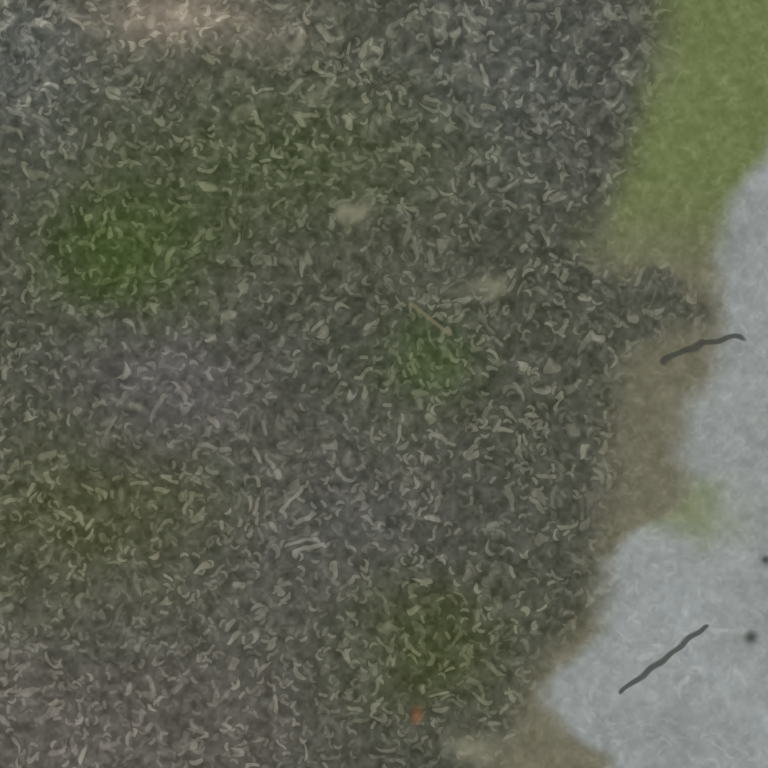
Write a WebGL 1 fragment shader that draws this texture.

```glsl
precision highp float;
// Mossy, weathered ground with scattered pale flecks beside a bare grey stone slab.
uniform vec2 u_resolution;

float hash(vec2 p) {
  vec3 q = fract(vec3(p.xyx) * 0.1031);
  q += dot(q, q.yzx + 33.33);
  return fract((q.x + q.y) * q.z);
}

float noise(vec2 p) {
  vec2 i = floor(p), f = fract(p);
  f = f * f * (3.0 - 2.0 * f);
  return mix(mix(hash(i), hash(i + vec2(1, 0)), f.x),
             mix(hash(i + vec2(0, 1)), hash(i + vec2(1, 1)), f.x), f.y);
}

float fbm(vec2 p) {
  float sum = 0.0, gain = 0.5;
  for (int i = 0; i < 4; i++) {
    sum += gain * noise(p);
    p = mat2(1.6, 1.2, -1.2, 1.6) * p + 7.3;
    gain *= 0.5;
  }
  return sum / 0.9375;
}

float blob(vec2 p, vec2 centre, vec2 radius) {
  vec2 d = (p - centre) / radius;
  return exp(-dot(d, d));
}

float stroke(vec2 p, vec2 a, vec2 b, float width) {
  vec2 ab = b - a;
  float t = clamp(dot(p - a, ab) / dot(ab, ab), 0.0, 1.0);
  return 1.0 - smoothstep(width * 0.3, width, length(p - a - ab * t));
}

// Short bent fibres, one per grid cell, with random angle and brightness.
float fibres(vec2 p, float seed) {
  vec2 cell = floor(p);
  float light = 0.0;
  for (int j = -1; j <= 1; j++) {
    for (int i = -1; i <= 1; i++) {
      vec2 id = cell + vec2(float(i), float(j));
      vec2 centre = id + vec2(hash(id + seed), hash(id + seed + 17.0));
      float angle = 6.2832 * hash(id + seed + 31.0);
      vec2 dir = vec2(cos(angle), sin(angle));
      vec2 d = p - centre;
      vec2 q = vec2(dot(d, dir), dot(d, vec2(-dir.y, dir.x)));
      q.y += (hash(id + seed + 47.0) - 0.5) * 2.5 * q.x * q.x;
      float power = hash(id + seed + 61.0);
      light = max(light, power * power * stroke(q, vec2(-0.3, 0), vec2(0.3, 0), 0.3));
    }
  }
  return light;
}

// Horizontal position of the slab's left border at height y.
float slabEdge(float y) {
  return 0.78 - 0.065 * smoothstep(0.0, 0.08, y) + 0.07 * smoothstep(0.09, 0.18, y)
       + 0.10 * smoothstep(0.27, 0.36, y) + 0.04 * smoothstep(0.4, 0.6, y)
       + 0.13 * smoothstep(0.7, 0.88, y);
}

// Horizontal position where the dark moss thins out at height y.
float mossEdge(float y) {
  return 0.64 + 0.13 * smoothstep(0.0, 0.25, y) + 0.03 * smoothstep(0.3, 0.5, y)
       + 0.11 * exp(-pow((y - 0.6) / 0.045, 2.0))
       - 0.04 * exp(-pow((y - 0.68) / 0.05, 2.0)) + 0.05 * smoothstep(0.7, 0.9, y);
}

vec3 mossColour(vec2 p, vec2 w) {
  vec3 c = mix(vec3(0.29, 0.30, 0.255), vec3(0.36, 0.36, 0.32), fbm(p * 9.0));
  c = mix(c, vec3(0.34, 0.35, 0.335), 0.7 * blob(w, vec2(0.68, 0.90), vec2(0.17, 0.16)));
  c = mix(c, vec3(0.36, 0.37, 0.36), 0.7 * blob(w, vec2(0.03, 0.92), vec2(0.10, 0.12)));
  c = mix(c, vec3(0.39, 0.375, 0.375), 0.8 * blob(w, vec2(0.22, 0.51), vec2(0.13, 0.10)));
  c = mix(c, vec3(0.36, 0.355, 0.345), 0.7 * blob(w, vec2(0.42, 0.31), vec2(0.19, 0.12)));
  c = mix(c, vec3(0.39, 0.37, 0.35), 0.8 * blob(w, vec2(0.12, 0.05), vec2(0.34, 0.14)));
  c = mix(c, vec3(0.27, 0.33, 0.17), 0.85 * blob(w, vec2(0.16, 0.68), vec2(0.12, 0.09)));
  c = mix(c, vec3(0.29, 0.33, 0.21), 0.6 * blob(w, vec2(0.37, 0.79), vec2(0.22, 0.12)));
  c = mix(c, vec3(0.28, 0.34, 0.20), 0.7 * blob(w, vec2(0.56, 0.53), vec2(0.07, 0.06)));
  c = mix(c, vec3(0.28, 0.31, 0.18), 0.7 * blob(w, vec2(0.57, 0.16), vec2(0.11, 0.08)));
  c = mix(c, vec3(0.33, 0.34, 0.22), 0.6 * blob(w, vec2(0.10, 0.33), vec2(0.20, 0.10)));
  return mix(c, vec3(0.56, 0.52, 0.46), 0.9 * blob(w, vec2(0.24, 0.975), vec2(0.11, 0.045)));
}

void main() {
  vec2 p = gl_FragCoord.xy / u_resolution;
  vec2 w = p + 0.06 * (vec2(fbm(p * 14.0), fbm(p * 14.0 + 40.0)) - 0.5);

  // Ground layers: moss, thin olive margin, stone.
  float slab = smoothstep(-0.025, 0.03, w.x - slabEdge(w.y));
  float margin = smoothstep(-0.035, 0.045, w.x - mossEdge(w.y));
  vec3 olive = mix(vec3(0.43, 0.42, 0.35), vec3(0.42, 0.46, 0.30), smoothstep(0.6, 0.78, p.y));
  vec3 stone = mix(vec3(0.53, 0.55, 0.54), vec3(0.60, 0.62, 0.62), fbm(p * 18.0));
  stone = mix(stone, vec3(0.46, 0.49, 0.35), 0.8 * blob(w, vec2(0.89, 0.34), vec2(0.07, 0.035)));
  vec3 colour = mix(mix(mossColour(p, w), olive, margin), stone, slab);

  // Grain and fibres, coarser towards the top.
  float rough = 1.0 - 0.75 * max(margin, slab);
  float grain = 0.6 * noise(p * 95.0) + 0.4 * noise(p * 190.0 + 9.0) - 0.5;
  colour += grain * 0.15 * mix(0.45, 1.0, rough);
  float flecks = max(fibres(w * 58.0, 3.0), 0.8 * fibres(p * 85.0, 90.0));
  float coarse = fibres(w * 27.0, 150.0) * smoothstep(0.7, 1.0, p.y);
  colour += vec3(0.20, 0.19, 0.17) * rough * (flecks * mix(0.6, 1.1, fbm(p * 7.0)) + 0.7 * coarse - 0.16);

  // Pale chips, a twig and a rusty spot.
  float chips = blob(w, vec2(0.467, 0.71), vec2(0.012, 0.02)) + blob(w, vec2(0.63, 0.622), vec2(0.03, 0.013))
              + blob(w, vec2(0.62, 0.03), vec2(0.03, 0.02)) + blob(p, vec2(0.18, 0.469), vec2(0.006));
  colour = mix(colour, vec3(0.58, 0.57, 0.48), 0.65 * min(chips, 1.0));
  colour = mix(colour, vec3(0.47, 0.45, 0.35), 0.7 * stroke(p, vec2(0.535, 0.605), vec2(0.585, 0.565), 0.004));
  colour = mix(colour, vec3(0.58, 0.36, 0.25), 0.7 * blob(w, vec2(0.553, 0.075), vec2(0.009, 0.014)));

  // Cracks and pits.
  vec2 k = p + 0.012 * (vec2(noise(p * 45.0), noise(p * 45.0 + 20.0)) - 0.5);
  float crack = max(stroke(k, vec2(0.81, 0.10), vec2(0.92, 0.185), 0.005), stroke(k, vec2(0.865, 0.525), vec2(0.91, 0.555), 0.007));
  crack = max(crack, stroke(k, vec2(0.91, 0.555), vec2(0.965, 0.56), 0.005));
  float pits = blob(p, vec2(0.978, 0.17), vec2(0.008)) + blob(p, vec2(0.997, 0.271), vec2(0.006)) + blob(p, vec2(0.174, 0.463), vec2(0.006));
  colour = mix(colour, vec3(0.24, 0.25, 0.23), min(0.75 * crack + 0.85 * pits, 0.9));
  gl_FragColor = vec4(colour, 1.0);
}
```
